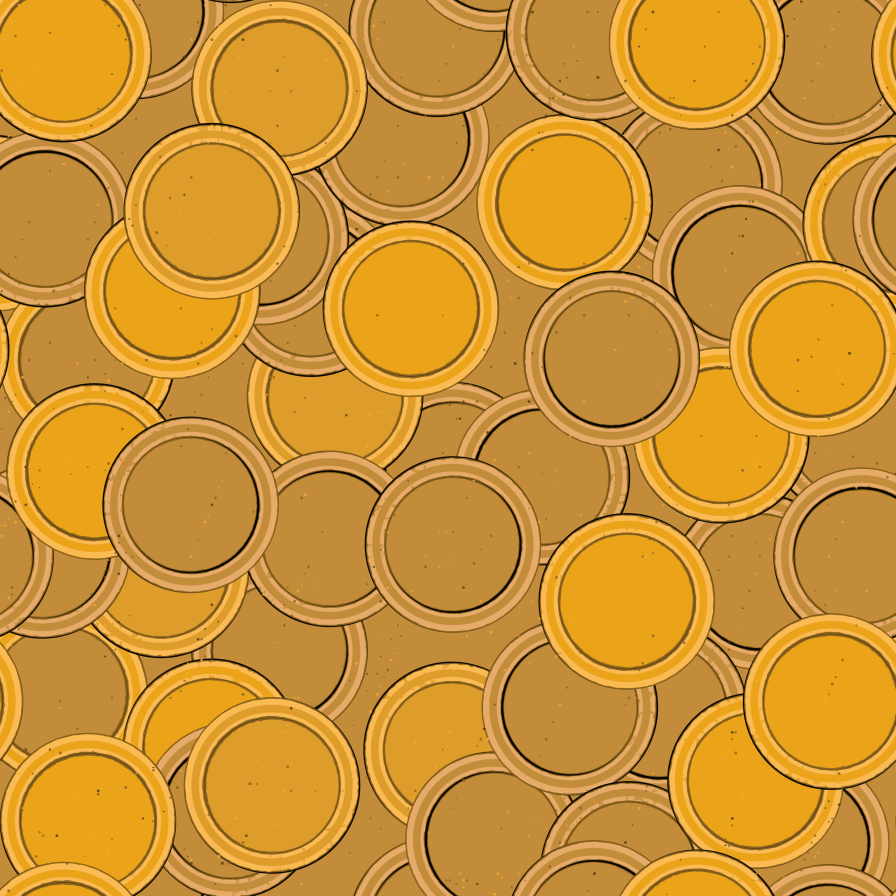
Reproduce this pattern procedurally as a Shadertoy shader.

```glsl
const float GRID = 7.0;            // coins per canvas side
const float JITTER = 0.94;         // scatter inside a grid cell
const float RADIUS = 0.0985;
const float GROOVE = 0.0755;       // radius of the line around the face
const float GRAIN_SCALE = 230.0;
const float SPECK_SCALE = 260.0;
const float SPECK_RATE = 0.025;
const float GOLD_SHARE = 0.27;
const float AMBER_SHARE = 0.13;
const float MIXED_SHARE = 0.05;    // gold rim around a bronze face

const vec3 BRONZE = vec3(0.76, 0.55, 0.23);
const vec3 GOLD = vec3(0.92, 0.64, 0.10);
const vec3 AMBER = vec3(0.87, 0.61, 0.17);
const vec3 BRONZE_LIGHT = vec3(0.90, 0.67, 0.41);
const vec3 GOLD_LIGHT = vec3(0.98, 0.73, 0.33);
const vec3 BROWN = vec3(0.55, 0.39, 0.11);
const vec3 UMBER = vec3(0.36, 0.25, 0.07);
const vec3 BLACK = vec3(0.04, 0.02, 0.00);

float hash(vec2 p) {
    return fract(sin(dot(p, vec2(127.1, 311.7))) * 43758.5453);
}

float noise(vec2 p) {
    vec2 i = floor(p), f = fract(p);
    f = f * f * (3.0 - 2.0 * f);
    return mix(mix(hash(i), hash(i + vec2(1, 0)), f.x),
               mix(hash(i + vec2(0, 1)), hash(i + vec2(1, 1)), f.x), f.y);
}

float band(float r, float inner, float outer, float aa) {
    return smoothstep(-aa, aa, r - inner) * smoothstep(-aa, aa, outer - r);
}

// Worn ink line: brown at its border, near black on the shaded side
vec3 inkLine(vec3 base, float dist, float width, float shade, float grain, float aa) {
    float w = width * (0.75 + 0.5 * grain);
    base = mix(base, BROWN, smoothstep(aa, -aa, dist - w));
    vec3 core = mix(UMBER, BLACK, smoothstep(0.35, 0.75, shade));
    float coreWidth = w * (0.15 + 0.6 * shade) - 0.0006 * grain;
    return mix(base, core, smoothstep(aa, -aa, dist - coreWidth));
}

vec3 coinColor(vec2 p, vec2 id, vec2 uv, float aa) {
    // Metal of the face and the rim
    float kind = fract((id.x + id.y * GRID) * 0.618034 + 0.1);
    bool gold = kind < GOLD_SHARE;
    bool amber = !gold && kind < GOLD_SHARE + AMBER_SHARE;
    bool mixed = !gold && !amber && kind < GOLD_SHARE + AMBER_SHARE + MIXED_SHARE;
    bool warm = gold || amber || mixed;
    vec3 face = gold ? GOLD : amber ? AMBER : BRONZE;
    vec3 rim = gold || mixed ? GOLD : amber ? AMBER : BRONZE;
    vec3 light = warm ? GOLD_LIGHT : BRONZE_LIGHT;

    float r = length(p);
    float grain = noise(uv * GRAIN_SCALE);
    float turn = 6.2832 * hash(id + 7.3);
    float side = 0.5 + 0.5 * dot(p / max(r, 1e-4), vec2(cos(turn), sin(turn)));

    // Two raised bright rings, chipped on one side
    vec3 color = mix(face, rim, smoothstep(-aa, aa, r - GROOVE));
    float rings = band(r, 0.0900, 0.0970, aa) + band(r, 0.0765, 0.0815, aa);
    float chips = smoothstep(0.72, 0.82, grain) * smoothstep(0.75, 0.95, side);
    color = mix(color, light, rings * (1.0 - 0.8 * chips));

    // Groove around the face and outline of the coin
    float depth = warm ? 0.35 : 1.0;
    float grooveShade = depth * (1.0 - 0.75 * side);
    color = inkLine(color, abs(r - GROOVE), mix(0.0022, 0.0013, side), grooveShade, grain, aa);
    float edgeShade = 0.25 + 0.65 * side;
    return inkLine(color, RADIUS - r, mix(0.0014, 0.0030, side), edgeShade, grain, aa);
}

// Sparse dirt and bright flecks, gathered in loose patches
vec3 addSpecks(vec3 color, vec2 uv, float aa) {
    vec2 q = uv * SPECK_SCALE, id = floor(q);
    float patchy = smoothstep(0.45, 0.8, noise(uv * 19.0 + 4.7));
    float present = step(hash(id + 3.1), SPECK_RATE * patchy);
    float size = mix(0.15, 0.45, hash(id + 5.9));
    float dotMask = smoothstep(aa, -aa, (length(fract(q) - 0.5) - size) / SPECK_SCALE);
    float tint = hash(id + 9.2);
    vec3 speck = tint < 0.45 ? BROWN : tint < 0.6 ? UMBER : mix(GOLD, GOLD_LIGHT, 0.4);
    return mix(color, speck, present * dotMask * 0.85);
}

void mainImage(out vec4 fragColor, in vec2 fragCoord) {
    vec2 uv = fragCoord / iResolution.y;
    float aa = 0.7 / iResolution.y;
    vec2 cell = floor(uv * GRID);
    vec3 color = vec3(0.0);
    float remaining = 1.0, lastHeight = 2.0;

    // Composite the overlapping coins from the top of the pile down
    for (int layer = 0; layer < 4; layer++) {
        float topHeight = -1.0;
        vec2 topId = vec2(0.0), topPos = vec2(0.0);
        for (int y = -1; y <= 1; y++)
        for (int x = -1; x <= 1; x++) {
            vec2 c = cell + vec2(x, y), id = mod(c, GRID);
            vec2 offset = vec2(hash(id + 1.7), hash(id + 23.4)) - 0.5;
            vec2 p = uv - (c + 0.5 + JITTER * offset) / GRID;
            float height = hash(id + 41.9);
            if (length(p) < RADIUS + aa && height < lastHeight && height > topHeight) {
                topHeight = height;
                topId = id;
                topPos = p;
            }
        }
        if (topHeight < 0.0) break;
        float cover = smoothstep(aa, -aa, length(topPos) - RADIUS);
        color += remaining * cover * coinColor(topPos, topId, uv, aa);
        remaining *= 1.0 - cover;
        lastHeight = topHeight;
        if (remaining < 0.01) break;
    }
    color += remaining * BRONZE;
    fragColor = vec4(addSpecks(color, uv, aa), 1.0);
}
```
